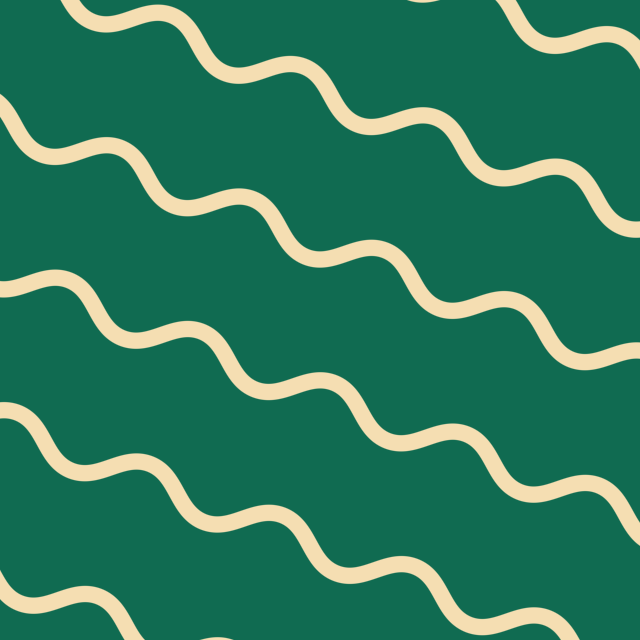
Give the GLSL for this pattern, as a three.js fragment shader.

```glsl
// Cream wavy stripes running downhill over deep green.
// The canvas is turned into a tilted square grid, one wave period per cell;
// each stripe is the distance to a slightly sharpened sine curve.

varying vec2 vUv;

const float TAU = 6.2831853;

// Height (x) and slope (y) of the wave, in cells
vec2 wave(float x) {
  float a = TAU * x;
  return 0.125 * vec2(sin(a) + 0.024 * sin(3.0 * a),
                      TAU * (cos(a) + 0.072 * cos(3.0 * a)));
}

// Distance to the wave, sliding the foot point toward the nearest spot
float waveDistance(vec2 q) {
  float x = q.x;
  for (int i = 0; i < 5; i++) {
    vec2 w = wave(x);
    x -= (x - q.x + w.y * (w.x - q.y)) / (1.0 + w.y * w.y);
  }
  return length(q - vec2(x, wave(x).x));
}

void main() {
  // Tilted grid anchored on a rising crossing of one stripe
  float tilt = radians(21.17);
  vec2 along = vec2(cos(tilt), -sin(tilt));
  vec2 across = vec2(sin(tilt), cos(tilt));
  vec2 p = vUv - vec2(0.2064, 0.971);
  vec2 q = vec2(dot(p, along), dot(p, across)) / 0.222;

  // Repeat the stripes across the slope
  q.y = fract(q.y + 0.5) - 0.5;

  // Smooth-edged stripe over the ground
  float stripe = 1.0 - smoothstep(-0.0055, 0.0055, waveDistance(q) - 0.0573);
  vec3 green = vec3(0.063, 0.42, 0.318);
  vec3 cream = vec3(0.96, 0.87, 0.70);
  gl_FragColor = vec4(mix(green, cream, stripe), 1.0);
}
```
